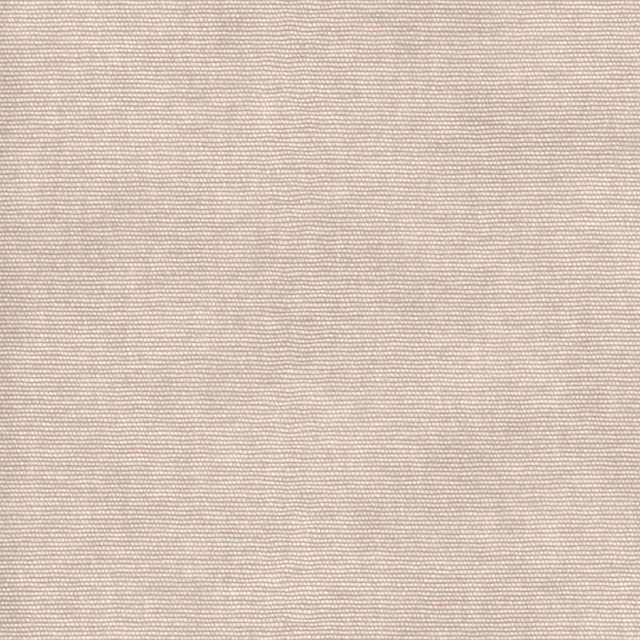
This texture is drawn by a three.js fragment shader. Its source:

```glsl
// Fine beige woven book cloth: straight horizontal weft threads broken into
// staggered, slightly leaning grains with dark gaps around them. Gradient noise
// adds small thread jogs, a puckered seam, fibre grain and faint mottling.

varying vec2 vUv;

const float TAU = 6.2831853;
const vec2 THREADS = vec2(150.0, 144.0);       // grains across, rows up
const vec3 CLOTH = vec3(0.852, 0.782, 0.732);  // mean cloth colour
const vec3 SHADE = vec3(0.98, 1.01, 1.02);     // channel response to relief
const vec3 PINK = vec3(0.026, -0.012, 0.002);  // dye variation
const float MEAN_HEIGHT = 0.435;
const float TONE_LIMIT = 0.24;                 // softest white and darkest gap
const float SEAM = 0.46;                       // where the cloth puckers

float hash(vec2 cell) {
  vec3 h = fract(vec3(cell.xyx) * 0.1031);
  h += dot(h, h.yzx + 33.33);
  return fract((h.x + h.y) * h.z);
}

vec2 gradient(vec2 cell) {
  float angle = TAU * hash(cell);
  return vec2(cos(angle), sin(angle));
}

// Gradient noise, about -0.7 to 0.7
float noise(vec2 p) {
  vec2 i = floor(p);
  vec2 f = p - i;
  vec2 w = f * f * f * (f * (f * 6.0 - 15.0) + 10.0);
  vec2 e = vec2(1.0, 0.0);
  float bottom = mix(dot(gradient(i), f), dot(gradient(i + e), f - e), w.x);
  float top = mix(dot(gradient(i + e.yx), f - e.yx),
                  dot(gradient(i + e.xx), f - e.xx), w.x);
  return mix(bottom, top, w.y);
}

float clouds(vec2 p) {
  return noise(p) + 0.5 * noise(p * 2.03 + 17.3);
}

// Rounded ridge, 0 at whole numbers and 1 halfway; lower power is broader
float ridge(float x, float power) {
  return pow(max(0.5 - 0.5 * cos(TAU * x), 0.0), power);
}

// Compress a signed tone smoothly towards a limit
float softLimit(float tone, float limit) {
  float ratio = tone / limit;
  return tone / sqrt(1.0 + ratio * ratio);
}

// Thread coordinates with slight drift and local jogs, stronger at the seam
vec2 bendThreads(vec2 p, vec2 threads, float seam) {
  float offset = (p.x - seam) / 0.05;
  float pucker = 0.20 + 0.3 * exp(-offset * offset);
  float drift = 0.5 * noise(p * vec2(4.0, 3.0) + 3.7);
  float jog = pucker * noise(p * vec2(30.0, 42.0) + 51.0);
  float slip = 0.6 * noise(p * vec2(40.0, 60.0) + 80.0);
  return p * threads + vec2(slip, drift + jog);
}

// Height of the weave: rounded rows, each split into uneven leaning grains
float weave(vec2 q, float lean, float unevenness) {
  float row = floor(q.y);
  float along = q.x + 0.5 * mod(row, 2.0) + lean * (q.y - row - 0.5);
  float grain = ridge(along, 0.5);
  float uneven = unevenness * (hash(vec2(floor(along), row) + 9.0) - 0.5);
  return ridge(q.y, 0.75) * (0.4 + grain * (0.6 + uneven));
}

// Brightness changes along threads in both directions, and single fibres
float fibres(vec2 p) {
  float weft = 0.050 * noise(p * vec2(18.0, 90.0) + 11.0);
  float warp = 0.030 * noise(p * vec2(80.0, 9.0) + 29.0);
  float fine = 0.085 * noise(p * vec2(190.0, 230.0) + 43.0);
  return weft + warp + fine;
}

void main() {
  vec2 p = vUv;

  // Woven relief, slightly stronger in some patches than in others
  vec2 q = bendThreads(p, THREADS, SEAM);
  float height = weave(q, 0.25, 0.4) - MEAN_HEIGHT;
  float strength = 0.275 * (1.0 + 0.2 * noise(p * 7.0 + 61.0));
  float tone = softLimit(height * strength + fibres(p), TONE_LIMIT);

  // Broad mottling and a slightly shaded left border
  tone += 0.030 * clouds(p * vec2(3.5, 4.5) + 5.0);
  tone -= 0.035 * (1.0 - smoothstep(0.0, 0.05, p.x));

  float tint = noise(p * vec2(50.0, 100.0) + 7.0);
  gl_FragColor = vec4(clamp(CLOTH + tone * SHADE + tint * PINK, 0.0, 1.0), 1.0);
}
```
